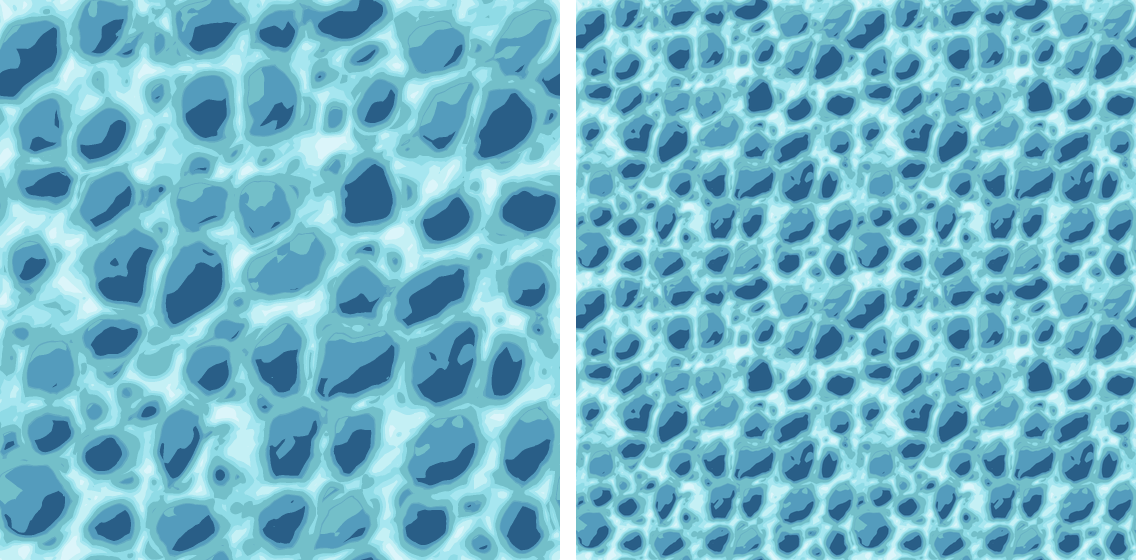
Left: one tile. Right: repeated 2 by 2.
Write a WebGL 1 fragment shader that draws this texture.

```glsl
precision highp float;
// Seamless cut-paper sponge: tilted blue pores between pale, faceted cyan walls.
uniform vec2 u_resolution;

#define LARGE_CELLS 7.0    // large pores per side
#define SMALL_CELLS 16.0   // small pore sites per side
#define WALL 0.012         // least half width of a wall
#define TILT 0.9           // mean direction of the long axis
#define WARP 0.022         // bending of the outlines
#define SLOPE 22.0         // height gained per unit of distance from a pore
#define FACETS 1.3         // strength of the wall patches
#define DARK_LEVEL 0.06    // lower gives more dark pore floor
#define SAMPLES 3          // antialiasing samples per side

const vec3 DEEP  = vec3(0.16, 0.37, 0.53);
const vec3 BLUE  = vec3(0.33, 0.61, 0.74);
const vec3 SLATE = vec3(0.39, 0.67, 0.76);
const vec3 TEAL  = vec3(0.45, 0.75, 0.79);
const vec3 AQUA  = vec3(0.56, 0.86, 0.90);
const vec3 CYAN  = vec3(0.65, 0.90, 0.94);
const vec3 PALE  = vec3(0.77, 0.94, 0.96);
const vec3 FOAM  = vec3(0.86, 0.96, 0.98);

vec3 hash3(vec2 p) {
  vec3 q = fract(p.xyx * vec3(0.1031, 0.1030, 0.0973));
  q += dot(q, q.yxz + 33.33);
  return fract((q.xxy + q.yzz) * q.zyx);
}

// Linear value noise on a wrapping diagonal lattice; its creases give angular patches.
vec3 facetNoise(vec2 p, vec2 cells, float seed) {
  vec2 q = vec2(p.x + p.y, p.y - p.x) * cells;
  vec2 i = floor(q), f = q - i;
  vec2 a = mod(i, cells) + seed, b = mod(i + 1.0, cells) + seed;
  return mix(mix(hash3(a), hash3(vec2(b.x, a.y)), f.x),
             mix(hash3(vec2(a.x, b.y)), hash3(b), f.x), f.y);
}

// x: signed distance to the pore edge, y: floor shading, darker to the lower right.
vec2 pores(vec2 p, float cells, float minRadius, float maxRadius, float seed) {
  vec2 q = p * cells, home = floor(q);
  float nearest = 9.0, second = 9.0, shade = 0.0;
  for (int y = -1; y <= 1; y++) {
    for (int x = -1; x <= 1; x++) {
      vec2 cell = home + vec2(float(x), float(y));
      vec2 id = mod(cell, cells) + seed;
      vec3 place = hash3(id), form = hash3(id + 57.0);
      vec2 offset = q - cell - 0.5 - 0.56 * (place.xy - 0.5);
      float radius = mix(minRadius, maxRadius, place.z);
      float angle = TILT + 1.3 * (form.x - 0.5);
      float stretch = mix(1.0, 1.24, form.y);
      vec2 axis = vec2(cos(angle), sin(angle));
      vec2 local = vec2(dot(offset, axis) / stretch,
                        dot(offset, vec2(-axis.y, axis.x)) * stretch);
      float d = length(local) - radius;
      if (d < nearest) {
        second = nearest;
        nearest = d;
        shade = dot(offset, vec2(0.45, -0.7)) / max(radius, 0.1) + form.z - 0.5;
      } else {
        second = min(second, d);
      }
    }
  }
  float wall = WALL - 0.5 * (second - nearest) / cells;
  return vec2(max(nearest / cells, wall), shade);
}

vec3 sponge(vec2 p) {
  // Bend the plane, coarse then fine
  vec2 bent = p + WARP * (facetNoise(p, vec2(7.0, 9.0), 11.0).xy - 0.5);
  bent += 0.4 * WARP * (facetNoise(p, vec2(19.0, 23.0), 29.0).xy - 0.5);

  // Small pores fill the walls left by the large ones
  vec2 pore = pores(bent, LARGE_CELLS, 0.26, 0.52, 3.0);
  vec2 pit = pores(bent, SMALL_CELLS, -0.2, 0.42, 83.0);
  pit.x = max(pit.x, WALL - pore.x);
  if (pit.x < pore.x) pore = pit;

  // Patches streaked along the rising diagonal
  vec2 folded = p + 1.6 * (bent - p);
  vec2 patches = 0.65 * facetNoise(folded, vec2(15.0, 25.0), 41.0).xy
               + 0.35 * facetNoise(folded, vec2(31.0, 47.0), 67.0).xy - 0.5;
  float roughness = FACETS * mix(0.35, 1.0, smoothstep(0.0, 0.015, pore.x));
  float height = SLOPE * min(pore.x, 0.02) + roughness * patches.x;
  float shade = pore.y + 1.4 * patches.y;

  // Flat tones from the pore floor up to the wall crest
  vec3 pit_floor = shade < -0.7 ? TEAL : BLUE;
  if (shade > DARK_LEVEL && height < -0.22) pit_floor = DEEP;
  vec3 color = pit_floor;
  color = mix(color, SLATE, step(-0.1, height));
  color = mix(color, TEAL, step(-0.06, height));
  color = mix(color, AQUA, step(0.16, height));
  color = mix(color, CYAN, step(0.31, height));
  color = mix(color, PALE, step(0.47, height));
  return mix(color, FOAM, step(0.68, height));
}

void main() {
  vec3 total = vec3(0.0);
  for (int y = 0; y < SAMPLES; y++) {
    for (int x = 0; x < SAMPLES; x++) {
      vec2 shift = (vec2(float(x), float(y)) + 0.5) / float(SAMPLES) - 0.5;
      total += sponge((gl_FragCoord.xy + shift) / u_resolution);
    }
  }
  gl_FragColor = vec4(total / float(SAMPLES * SAMPLES), 1.0);
}
```
